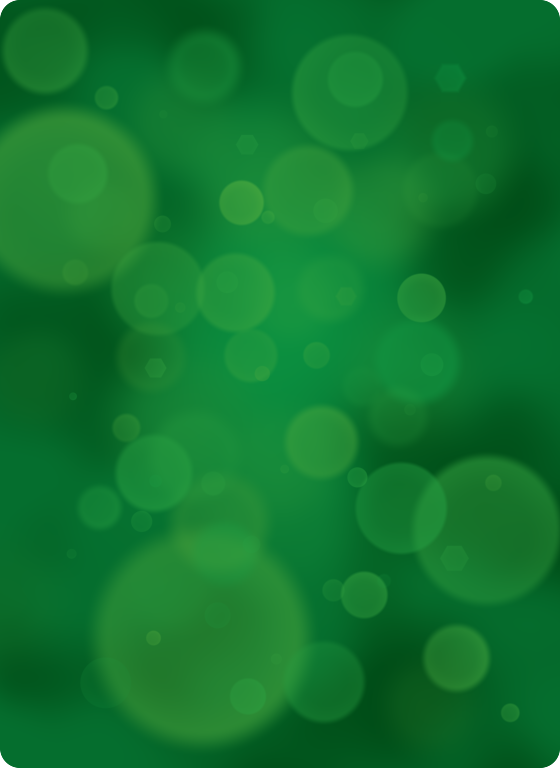
This background is drawn by a WebGL 2 fragment shader. Its source:

```glsl
#version 300 es
precision highp float;

#define DEEP vec3(0.0, 0.30, 0.09)
#define FOREST vec3(0.02, 0.43, 0.18)
#define EMERALD vec3(0.05, 0.60, 0.27)
#define LEAF vec3(0.30, 0.64, 0.23)
#define LIME vec3(0.52, 0.78, 0.26)
#define PAPER vec3(1.0)
#define FOCUS vec2(0.50, 0.59)
#define GLOW_SIZE vec2(0.19, 0.17)
#define GLOW_STRENGTH 0.72
#define NOISE_SCALE 3.6
#define CORNER_RADIUS 0.026

uniform vec2 u_resolution;
out vec4 fragColor;

vec3 hash3(float n) {
    vec3 v = fract(n * vec3(0.1031, 0.1030, 0.0973));
    v += dot(v, v.yzx + 33.33);
    return fract((v.xxy + v.yzz) * v.zyx);
}

vec2 gradientAt(vec2 cell) {
    float angle = 6.2832 * hash3(dot(cell, vec2(17.0, 59.0)) + 311.0).x;
    return vec2(cos(angle), sin(angle));
}

float gradientNoise(vec2 p) {
    vec2 i = floor(p), f = p - i;
    vec2 u = f * f * f * (f * (f * 6.0 - 15.0) + 10.0);
    vec2 e = vec2(1.0, 0.0);
    float low = mix(dot(gradientAt(i), f), dot(gradientAt(i + e), f - e), u.x);
    float high = mix(dot(gradientAt(i + e.yx), f - e.yx), dot(gradientAt(i + 1.0), f - 1.0), u.x);
    return mix(low, high, u.y);
}

float hexagonDistance(vec2 q) {
    q = abs(q);
    return max(q.x * 0.866 + q.y * 0.5, q.y);
}

float centreGlow(vec2 uv) {
    vec2 q = (uv - FOCUS) / GLOW_SIZE;
    return exp(-0.5 * dot(q, q));
}

struct Layer {
    vec2 start;    // first position, as a fraction of the canvas
    int count;
    vec2 radius;   // largest, smallest
    vec2 blur;     // edge softness relative to radius
    vec2 opacity;
    float pull;    // gathering towards the focus
    float hexagons;
};

// Evenly scattered translucent discs, from large to small
vec3 addDiscs(vec3 color, vec2 p, vec2 size, Layer layer) {
    for (int i = 0; i < layer.count; i++) {
        float n = float(i);
        vec3 h = hash3(n + 97.0 * layer.start.x + 41.0 * layer.start.y);
        vec3 k = hash3(n + 211.0 * layer.start.y + 7.0);
        vec2 place = fract(layer.start + n * vec2(0.7549, 0.5698));
        place = mix(place, FOCUS, layer.pull * h.x);
        float radius = mix(layer.radius.x, layer.radius.y, n / float(layer.count - 1));

        vec2 q = p - place * size;
        float d = k.z < layer.hexagons ? hexagonDistance(q) : length(q);
        float edge = max(0.8 / u_resolution.y, radius * mix(layer.blur.x, layer.blur.y, h.y));
        float mask = 1.0 - smoothstep(radius - edge, radius + edge, d);

        // Faint rim and a slanted sheen inside each disc
        float rim = 0.82 + 0.18 * smoothstep(0.5, 1.0, d / radius);
        float sheen = 1.0 + 0.16 * dot(q / radius, normalize(k.xy - 0.5));
        vec3 tint = mix(EMERALD, LEAF, h.z);
        tint = mix(tint, LIME, centreGlow(place) * 0.7 * k.y);
        float alpha = mix(layer.opacity.x, layer.opacity.y, k.x);
        color = mix(color, tint, clamp(mask * alpha * rim * sheen, 0.0, 1.0));
    }
    return color;
}

void main() {
    vec2 p = gl_FragCoord.xy / u_resolution.y;
    vec2 size = vec2(u_resolution.x / u_resolution.y, 1.0);
    vec2 uv = p / size;

    // Mottled ground with a bright heart
    float mottle = gradientNoise(p * NOISE_SCALE + 4.3);
    mottle += 0.4 * gradientNoise(p * NOISE_SCALE * 2.1 + 19.7);
    vec3 color = mix(DEEP, FOREST, smoothstep(-0.42, 0.25, mottle));
    color = mix(color, EMERALD, GLOW_STRENGTH * centreGlow(uv) * (0.85 + 0.6 * mottle));

    // Blurred lights, large discs, medium discs, small flecks
    color = addDiscs(color, p, size, Layer(vec2(0.72, 0.23), 16, vec2(0.08, 0.04),
        vec2(0.6, 1.0), vec2(0.15, 0.45), 0.5, 0.0));
    color = addDiscs(color, p, size, Layer(vec2(0.36, 0.17), 4, vec2(0.138, 0.075),
        vec2(0.04, 0.16), vec2(0.42, 0.60), 0.0, 0.0));
    color = addDiscs(color, p, size, Layer(vec2(0.30, 0.09), 30, vec2(0.062, 0.022),
        vec2(0.03, 0.28), vec2(0.12, 0.60), 0.55, 0.0));
    color = addDiscs(color, p, size, Layer(vec2(0.09, 0.37), 38, vec2(0.018, 0.005),
        vec2(0.04, 0.20), vec2(0.10, 0.45), 0.35, 0.12));

    // Rounded card outline
    vec2 corner = abs(p - 0.5 * size) - 0.5 * size + CORNER_RADIUS;
    float outline = length(max(corner, 0.0)) - CORNER_RADIUS;
    float pixel = 1.0 / u_resolution.y;
    color = mix(color, PAPER, smoothstep(-0.5 * pixel, 0.5 * pixel, outline));
    fragColor = vec4(color, 1.0);
}
```
